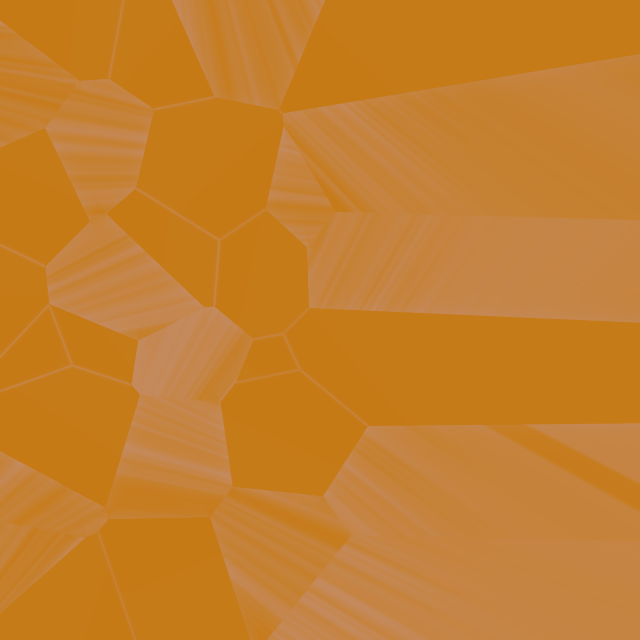
Reproduce this background procedurally as a three.js fragment shader.

```glsl
// Draws ochre polygon facets with pale seams, between fans of fine pale streaks and broad open wedges.
varying vec2 vUv;

const float COLUMNS = 5.0;
const float ROWS = 6.0;
const vec2 SPACING = vec2(0.13, 1.0 / ROWS);
const vec3 OCHRE = vec3(0.777, 0.478, 0.083);
const vec3 PALE = vec3(0.77, 0.54, 0.36);

vec2 hash2(vec2 p) {
  vec3 q = fract(p.xyx * vec3(0.1031, 0.1030, 0.0973));
  q += dot(q, q.yzx + 33.33);
  return fract((q.xx + q.yz) * q.zy);
}

// Smooth one-dimensional noise, 0 to 1
float noise(float x, float seed) {
  float cell = floor(x);
  float a = hash2(vec2(cell, seed)).x;
  float b = hash2(vec2(cell + 1.0, seed)).x;
  return mix(a, b, smoothstep(0.0, 1.0, x - cell));
}

vec2 cellId(int i) {
  float n = float(i);
  float row = floor((n + 0.5) / COLUMNS);
  return vec2(n - row * COLUMNS, row);
}

// The last column is open to the right
float isOuter(vec2 id) {
  return step(COLUMNS - 1.5, id.x);
}

float isFlat(vec2 id) {
  float inner = 1.0 - step(2.5, mod(2.0 * id.x + id.y + 3.0, 5.0));
  float outer = step(1.5, mod(id.y, 3.0));
  return mix(inner, outer, isOuter(id));
}

// Flat outer cells are set back, so that their wedges taper
vec2 site(vec2 id) {
  vec2 spread = mix(vec2(1.0), vec2(0.25, 0.4), isOuter(id));
  vec2 jitter = (hash2(id + 17.0) - 0.5) * spread;
  float setback = 0.02 * isOuter(id) * isFlat(id);
  return (id + 0.5 + jitter) * SPACING - vec2(0.03 + setback, 0.0);
}

// Weighted squared distance keeps borders straight but varies cell sizes
float power(vec2 id, vec2 p) {
  vec2 d = p - site(id);
  return dot(d, d) - mix(0.013, 0.008, isOuter(id)) * hash2(id + 41.0).x;
}

// Sideways position within a fan of rays through the cell
float fanCoordinate(vec2 id, vec2 p, float angle, float reach) {
  vec2 axis = vec2(cos(angle), sin(angle));
  vec2 q = p - site(id) + axis * reach;
  return reach * dot(q, vec2(-axis.y, axis.x)) / max(dot(q, axis), 0.05);
}

// Paleness of one cell, 0 for ochre to 1 for pale
float cellTone(vec2 id, vec2 p) {
  float outer = isOuter(id);
  vec2 h = hash2(id + 73.0);
  float rising = step(2.5, id.y) * step(id.y, 3.5);
  float outerAngle = mix(-0.7, 1.0, rising) + 0.4 * (h.x - 0.5);
  float angle = mix(6.2832 * h.x, outerAngle, outer);
  float across = fanCoordinate(id, p, angle, mix(0.5, 1.0, outer));

  // Flat facet with one faint crease
  float crease = 0.05 * smoothstep(-0.003, 0.003, across);

  // Streaks from broad to fine; the fine ones fade to the right
  float seed = id.x + id.y * COLUMNS + 5.0;
  float fade = 1.0 - 0.9 * smoothstep(0.5, 0.8, p.x);
  float broad = noise(across * 14.0, seed) - 0.5;
  float fine = 0.55 * noise(across * 60.0, seed + 40.0)
             + 0.45 * noise(across * 170.0, seed + 80.0) - 0.5;
  float tone = mix(0.42, 0.68, h.y) + 0.38 * broad * (0.4 + 0.6 * fade) + 0.75 * fine * fade;

  // A few narrow ochre rays
  float ray = smoothstep(0.8, 0.88, noise(across * mix(24.0, 15.0, outer), seed + 120.0));
  tone *= 1.0 - mix(0.6, 0.8, outer) * ray;

  return mix(tone, crease, isFlat(id));
}

void main() {
  vec2 p = vUv;

  // Cell that holds this point
  vec2 own = vec2(0.0);
  float ownPower = 1e3;
  for (int i = 0; i < 30; i++) {
    vec2 id = cellId(i);
    float f = power(id, p);
    if (f < ownPower) {
      ownPower = f;
      own = id;
    }
  }

  // Closest border and the cell beyond it
  vec2 other = own;
  float border = 1e3;
  for (int i = 0; i < 30; i++) {
    vec2 id = cellId(i);
    if (distance(id, own) < 0.5) continue;
    float gap = 0.5 * (power(id, p) - ownPower) / distance(site(id), site(own));
    if (gap < border) {
      border = gap;
      other = id;
    }
  }

  // Blend the two cells over a narrow border
  float blend = 0.5 * (1.0 - smoothstep(0.0, 0.001, border));
  float tone = mix(cellTone(own, p), cellTone(other, p), blend);

  // Soft pale seam where two flat facets meet, pale rim where streaks end
  float seam = 0.58 * exp(-pow(border / 0.0019, 2.0)) + 0.12 * exp(-border / 0.005);
  float strength = mix(0.6, 1.0, hash2(own + other + 9.0).x);
  tone += seam * strength * isFlat(own) * isFlat(other);
  tone += 0.22 * exp(-border / 0.012) * (1.0 - isFlat(own)) * isFlat(other);

  gl_FragColor = vec4(mix(OCHRE, PALE, clamp(tone, 0.0, 1.0)), 1.0);
}
```
